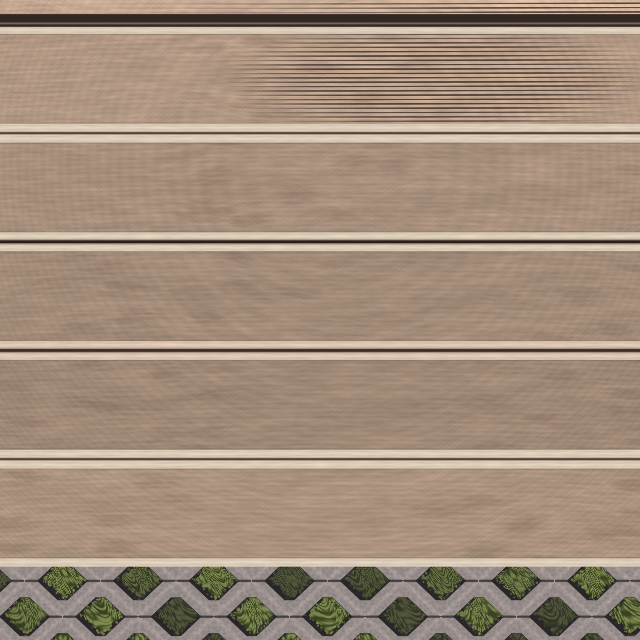
This texture is drawn by a WebGL 2 fragment shader. Its source:

```glsl
#version 300 es
precision highp float;
uniform vec2 u_resolution;
out vec4 fragColor;

// Layout, in canvas units
const float PITCH = 0.1698;
const float FIRST_JOINT = 0.2826;
const float PAVING_TOP = 0.1146;
const float STRIP_HALF = 0.0148;
const float RULE_PITCH = 0.0068;
const vec2 GAP = vec2(0.958, 0.978);
const vec2 CELL = vec2(0.1182, 0.112);
const vec2 CELL_ORIGIN = vec2(0.0977, 0.0924);
const float CELL_SIZE = 0.67;

// Per board and per joint, from the bottom up
const float BOARD_TONE[6] = float[6](1.02, 0.95, 0.97, 1.0, 1.06, 1.18);
const float JOINT_HALF[6] = float[6](0.0, 0.0014, 0.0022, 0.0023, 0.0014, 0.0);
const float JOINT_DARK[6] = float[6](0.0, 0.75, 0.9, 1.0, 0.75, 0.0);

// Colours
const vec3 WOOD = vec3(0.66, 0.565, 0.49);
const vec3 WOOD_DARK = vec3(0.47, 0.375, 0.32);
const vec3 STRIP = vec3(0.87, 0.81, 0.73);
const vec3 SEAM = vec3(0.17, 0.12, 0.10);
const vec3 CONCRETE = vec3(0.60, 0.56, 0.55);
const vec3 SOIL = vec3(0.16, 0.15, 0.16);
const vec3 GRASS_DARK = vec3(0.22, 0.26, 0.13);
const vec3 GRASS_LIGHT = vec3(0.50, 0.54, 0.31);

const float TAU = 6.2831853;

vec2 hash2(vec2 p) {
  vec3 q = fract(p.xyx * vec3(0.1031, 0.1030, 0.0973));
  q += dot(q, q.yzx + 33.33);
  return fract((q.xx + q.yz) * q.zy);
}

// Distance to the nearest scattered point
float cellular(vec2 p) {
  vec2 id = floor(p), f = fract(p);
  float nearest = 8.0;
  for (int y = -1; y <= 1; y++)
    for (int x = -1; x <= 1; x++) {
      vec2 o = vec2(x, y);
      vec2 r = o + hash2(id + o) - f;
      nearest = min(nearest, dot(r, r));
    }
  return sqrt(nearest);
}

// Soft band: 1 where |d| < halfWidth
float band(float d, float halfWidth, float aa) {
  return 1.0 - smoothstep(halfWidth - aa, halfWidth + aa, abs(d));
}

vec3 board(vec2 p, float row) {
  vec2 q = p + vec2(row * 3.7, row * 1.3);
  float bend = 0.005 * sin(q.x * 9.0 + row) + 0.003 * sin(q.x * 23.0 + q.y * 40.0);
  vec2 g = vec2(q.x, q.y + bend);

  // Streaks, broad tone and sparse knots
  float grain = 0.6 * cellular(g * vec2(13.0, 95.0)) + 0.4 * cellular(g * vec2(48.0, 240.0)) - 0.5;
  float broad = sin(g.y * 75.0 + 2.0 * sin(q.x * 5.0)) * sin(q.x * 7.0 + row * 2.0);
  float blotch = smoothstep(0.34, 0.02, cellular(g * vec2(7.0, 22.0)) + 0.25 * grain);
  vec3 c = WOOD * BOARD_TONE[int(row) + 1];
  c *= 1.0 + 0.16 * grain + 0.025 * broad;
  c = mix(c, WOOD_DARK, 0.26 * blotch * (0.5 + 0.5 * sin(q.x * 8.0 + row)));

  // Fine weave with curved interference
  vec2 r = p - vec2(0.53, 0.74);
  float weave = sin(p.y * 880.0 + 26.0 * r.x * r.x) * (0.6 + 0.4 * sin(p.x * 760.0 + 60.0 * r.y * r.x));
  c *= 1.0 + 0.035 * weave + 0.014 * sin(520.0 * dot(r, r));

  // Ruled lines on the upper boards
  vec2 e = (p - vec2(0.68, 0.875)) / vec2(0.36, 0.105);
  float area = row > 3.5 ? smoothstep(0.1, 0.9, p.x) : step(2.5, row) * smoothstep(1.0, 0.1, dot(e, e));
  float rule = smoothstep(0.0, 0.95, sin(TAU * p.y / RULE_PITCH + 0.6 * sin(p.x * 4.0)));
  return mix(c * (1.0 + 0.12 * area * (1.0 - rule)), SEAM, 0.72 * area * rule);
}

vec3 boards(vec2 p, float aa) {
  float t = (p.y - FIRST_JOINT) / PITCH;
  vec3 c = board(p, clamp(floor(t), -1.0, 4.0));

  // Pale strips on both sides of each joint
  float j = clamp(floor(t + 0.5), -1.0, 4.0);
  int k = int(j) + 1;
  float d = p.y - FIRST_JOINT - j * PITCH;
  float wear = cellular(p * vec2(30.0, 300.0));
  c *= 1.0 - 0.14 * band(abs(d) - STRIP_HALF, 0.0016, aa);
  vec3 strip = STRIP * (0.96 + 0.07 * wear + 0.03 * sin(abs(d) * 900.0));
  strip.gb *= 1.0 - 0.035 * band(j - 1.0, 0.5, 0.1);
  c = mix(c, strip, band(d, STRIP_HALF, aa));
  c = mix(c, WOOD_DARK, 0.5 * band(d, JOINT_HALF[k] * 1.9, aa));
  c = mix(c, SEAM, JOINT_DARK[k] * band(d, JOINT_HALF[k], aa));

  // Wide gap near the top, with a grey thread
  c = mix(c, SEAM, 0.95 * band(p.y - 0.5 * (GAP.x + GAP.y), 0.5 * (GAP.y - GAP.x), aa));
  return mix(c, CONCRETE, 0.6 * band(p.y - mix(GAP.x, GAP.y, 0.27), 0.0015, aa));
}

vec3 paving(vec2 p, float aa) {
  // Two staggered grids of diamond openings
  float m = 9.0;
  vec2 local = vec2(0.0), id = vec2(0.0);
  for (int i = 0; i < 2; i++) {
    vec2 q = (p - CELL_ORIGIN) / CELL + 0.5 * float(i);
    vec2 f = q - floor(q + 0.5);
    float diamond = 2.0 * (abs(f.x) + abs(f.y));
    if (diamond < m) { m = diamond; local = f; id = floor(q + 0.5) + 0.5 * float(i); }
  }
  float soft = 2.0 * aa / CELL.y;
  float rough = cellular(p * 170.0);
  vec3 c = CONCRETE * (0.9 + 0.16 * rough);
  c *= 1.0 + 0.1 * smoothstep(0.85, 1.0, m);
  c = mix(c, SOIL, 0.75 * band(local.y * CELL.y, 0.0018, aa));

  // Shadowed opening filled with tufts
  float edge = max(m, abs(local.y) * 2.0 + 0.13);
  c = mix(c, SOIL, 1.0 - smoothstep(CELL_SIZE - soft, CELL_SIZE + soft, edge));
  vec2 s = local - vec2(0.025, 0.035);
  float tuft = 2.0 * (abs(s.x) + abs(s.y)) + 0.28 * (rough - 0.5);
  float lean = 0.5 * sin(p.x * 90.0 + p.y * 50.0);
  float blade = cellular(vec2(p.x + lean * p.y, p.y) * vec2(210.0, 95.0));
  vec3 grass = mix(GRASS_LIGHT, GRASS_DARK, smoothstep(0.15, 0.75, blade));
  grass = mix(grass, SOIL, 0.55 * smoothstep(0.55, 1.0, hash2(id * 2.0 + 20.0).x));
  float fill = 1.0 - smoothstep(0.50, 0.62, tuft);
  return mix(c, grass, fill * (1.0 - smoothstep(CELL_SIZE - soft, CELL_SIZE, edge)));
}

void main() {
  vec2 p = gl_FragCoord.xy / u_resolution;
  float aa = 0.75 / u_resolution.y;
  float above = smoothstep(PAVING_TOP - aa, PAVING_TOP + aa, p.y);
  fragColor = vec4(mix(paving(p, aa), boards(p, aa), above), 1.0);
}
```
